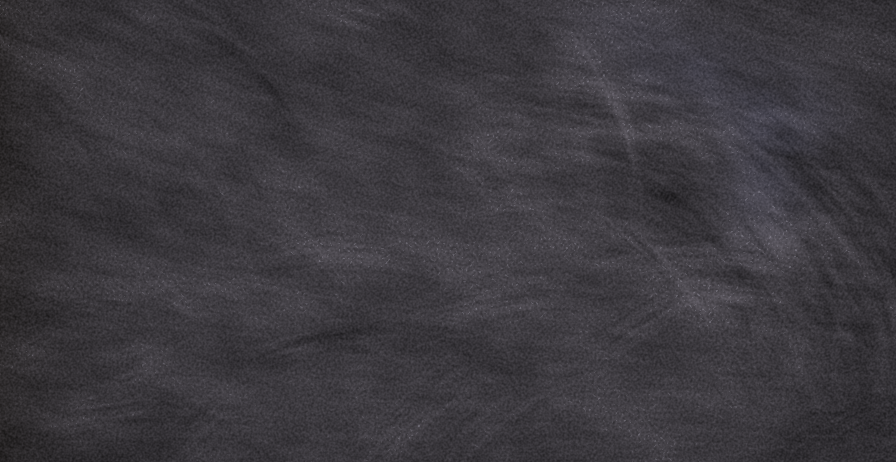
This texture is drawn by a Shadertoy shader. Its source:

```glsl
const vec3 SLATE = vec3(0.237, 0.227, 0.247);
const vec3 CHALK = vec3(0.60, 0.59, 0.64);
const vec3 BLUE_DUST = vec3(0.012, 0.015, 0.030);
const vec3 BROWN_EDGE = vec3(0.004, 0.000, -0.010);
const int SMUDGES = 64;

vec2 hash2(vec2 p) {
    vec3 q = fract(p.xyx * vec3(0.1031, 0.1030, 0.0973));
    q += dot(q, q.yzx + 33.33);
    return fract((q.xx + q.yz) * q.zy);
}

float cornerDot(vec2 cell, vec2 corner, vec2 f) {
    float a = 6.2832 * hash2(cell + corner + 371.0).x;
    return dot(vec2(cos(a), sin(a)), f - corner);
}

float gradientNoise(vec2 p) {
    vec2 i = floor(p), f = p - i;
    vec2 u = f * f * f * (f * (f * 6.0 - 15.0) + 10.0);
    float low = mix(cornerDot(i, vec2(0, 0), f), cornerDot(i, vec2(1, 0), f), u.x);
    float high = mix(cornerDot(i, vec2(0, 1), f), cornerDot(i, vec2(1, 1), f), u.x);
    return mix(low, high, u.y);
}

vec2 rotate(vec2 p, float a) {
    float c = cos(a), s = sin(a);
    return vec2(c * p.x + s * p.y, c * p.y - s * p.x);
}

float fbm(vec2 p) {
    float sum = 0.0, amp = 0.6;
    for (int i = 0; i < 5; i++) {
        sum += amp * gradientNoise(p);
        p = rotate(p, 0.64) * 2.03 + 5.7;
        amp *= 0.65;
    }
    return sum;
}

// Fine lines running along the x axis of p
float streaks(vec2 p, float density) {
    return 0.5 * gradientNoise(p * vec2(3.0, density))
         + 0.5 * gradientNoise(p * vec2(7.0, density * 1.9) + 13.0)
         + 0.4 * gradientNoise(p * vec2(12.0, density * 3.3) + 29.0);
}

// Short curved wipes, steeper in the upper part of the board
float smudges(vec2 p, float aspect) {
    float sum = 0.0;
    for (int i = 0; i < SMUDGES; i++) {
        vec2 r = hash2(vec2(float(i), 3.0));
        vec2 s = hash2(vec2(float(i), 19.0));
        vec2 center = r * vec2(aspect, 1.0);
        float angle = mix(0.15, -0.6, smoothstep(0.2, 0.6, center.y)) + (s.x - 0.5) * 1.3;
        vec2 q = rotate(p - center, angle);
        q.y += (s.y - 0.3) * 1.2 * q.x * q.x;
        vec2 size = vec2(mix(0.06, 0.22, s.y), mix(0.02, 0.065, s.x));
        float body = exp(-dot(q / size, q / size));
        float lines = 0.45 + 2.0 * streaks(q + r * 9.0, 38.0);
        sum += body * lines * mix(-0.6, 1.0, hash2(s * 91.0).x);
    }
    return sum;
}

// Wide eraser sweep around a center
float sweep(vec2 p, vec2 center, float radius, float width) {
    vec2 d = p - center;
    float a = atan(d.y, d.x);
    float r = length(d) + 0.06 * gradientNoise(p * 2.3 + 8.0);
    float ring = exp(-pow((r - radius) / width, 2.0));
    float span = smoothstep(0.0, 0.5, a) * (1.0 - smoothstep(1.3, 2.1, a));
    return ring * span * (0.15 + 1.7 * streaks(vec2(a, r), 23.0));
}

float softSpot(vec2 p, vec2 center, vec2 size, float angle) {
    vec2 q = rotate(p - center, angle) / size;
    return exp(-dot(q, q));
}

void mainImage(out vec4 fragColor, in vec2 fragCoord) {
    vec2 p = fragCoord / iResolution.y;
    float aspect = iResolution.x / iResolution.y;
    vec2 uv = vec2(p.x / aspect, p.y);

    // Chalk dust left by wiping
    float cloud = fbm(rotate(p, -0.35) * vec2(2.6, 4.4) + 4.0);
    float sweptDust = sweep(p, vec2(0.62 * aspect, 0.0), 0.72, 0.24);
    float dust = 0.6 * smudges(p, aspect) + 0.6 * sweptDust + 0.85 * cloud;
    dust += 0.35 * streaks(rotate(p, -0.5 + 0.5 * (1.0 - p.y)), 24.0);

    // Surface grain and bright specks, turned to hide the lattice
    float grain = gradientNoise(rotate(p, 0.6) * 149.3 + 40.0)
                + gradientNoise(rotate(p, 1.1) * 211.7 + 310.0);
    float speckNoise = gradientNoise(rotate(p, 0.9) * 163.9 + 157.0);
    float specks = smoothstep(0.26, 0.52, speckNoise) * smoothstep(-0.1, 0.6, dust);

    // Darker borders, deepest at the left and in the corners
    vec2 edge = abs(uv - 0.5) * 2.0;
    float shade = 0.030 * pow(edge.x, 4.0) + 0.018 * pow(edge.y, 6.0)
                + 0.035 * exp(-uv.x * 16.0);

    float blue = softSpot(p, vec2(0.80 * aspect, 0.83), vec2(0.26, 0.09), -0.4)
               + softSpot(p, vec2(0.86 * aspect, 0.64), vec2(0.10, 0.14), -0.4);

    float light = 0.108 * dust + 0.062 * grain - shade;
    vec3 color = SLATE * (1.0 + light / 0.237);
    color += BLUE_DUST * blue * (1.0 + 2.0 * cloud);
    color += BROWN_EDGE * exp(-uv.x * 14.0);
    color = mix(color, CHALK, 0.42 * specks);
    fragColor = vec4(clamp(color, 0.0, 1.0), 1.0);
}
```
